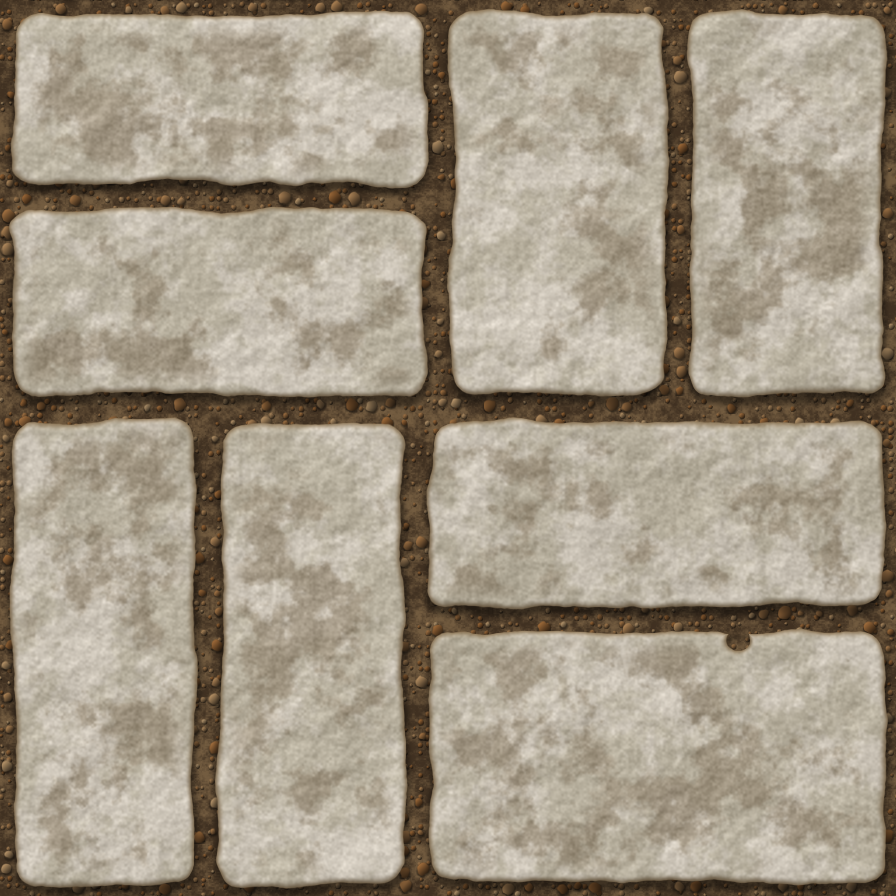
This texture is drawn by a WebGL 1 fragment shader. Its source:

```glsl
precision highp float;
uniform vec2 u_resolution;

const vec3 STONE_LIGHT = vec3(0.80, 0.77, 0.72);
const vec3 STONE_MID = vec3(0.71, 0.68, 0.61);
const vec3 STONE_PIT = vec3(0.58, 0.53, 0.45);
const vec3 STONE_RIM = vec3(0.46, 0.38, 0.27);
const vec3 SOIL_DARK = vec3(0.25, 0.19, 0.13);
const vec3 SOIL_LIGHT = vec3(0.45, 0.36, 0.25);
const vec3 PEBBLE_RUST = vec3(0.45, 0.30, 0.16);
const vec3 PEBBLE_PALE = vec3(0.54, 0.45, 0.33);

const float ROW_JOINT = 0.544;
const float HALF_JOINT = 0.0145;
const float CORNER = 0.024;

float hash(vec2 c) {
  return fract(sin(dot(c, vec2(127.1, 311.7))) * 43758.5453);
}

// Value noise with n cells per canvas, seamless at the borders
float noise(vec2 p, float n) {
  vec2 i = floor(p * n);
  vec2 f = fract(p * n);
  f = f * f * (3.0 - 2.0 * f);
  vec2 a = mod(i, n);
  vec2 b = mod(i + 1.0, n);
  return mix(mix(hash(a), hash(vec2(b.x, a.y)), f.x),
             mix(hash(vec2(a.x, b.y)), hash(b), f.x), f.y);
}

float fbm(vec2 p, float n, float gain) {
  float sum = 0.0, total = 0.0, amp = 1.0;
  for (int i = 0; i < 5; i++) {
    sum += amp * noise(p, n);
    total += amp;
    amp *= gain;
    n *= 2.0;
    p += 0.37;
  }
  return sum / total;
}

// Basket weave: x = signed distance to the stone, y = random value per stone
vec2 stone(vec2 p) {
  p = fract(p);
  float top = step(ROW_JOINT, p.y);
  float column = mix(0.465, 0.489, top);
  float right = step(column, p.x);
  vec2 lo = vec2(right * column, top * ROW_JOINT);
  vec2 hi = vec2(mix(column, 1.0, right), mix(ROW_JOINT, 1.0, top));

  // Each quadrant holds a pair, stacked or side by side
  float split = mix(mix(0.2305, 0.310, right), mix(0.780, 0.7565, right), top);
  vec2 axis = abs(top - right) > 0.5 ? vec2(0.0, 1.0) : vec2(1.0, 0.0);
  float second = step(split, dot(p, axis));
  lo = mix(lo, vec2(split), axis * second);
  hi = mix(hi, vec2(split), axis * (1.0 - second));

  vec2 q = abs(p - 0.5 * (lo + hi)) - 0.5 * (hi - lo) + HALF_JOINT + CORNER;
  float d = length(max(q, 0.0)) + min(max(q.x, q.y), 0.0) - CORNER;
  float chip = 0.015 - length(p - vec2(0.822, 0.288));
  return vec2(max(d, chip), hash(lo + hi));
}

// Scattered pebbles over the soil, one candidate per grid cell
vec3 addPebbles(vec3 soil, vec2 p, float n, float density) {
  vec2 cell = mod(floor(p * n), n);
  float size = mix(0.16, 0.38, hash(cell + 3.7));
  vec2 jitter = vec2(hash(cell + 11.3), hash(cell + 23.9)) - 0.5;
  vec2 q = fract(p * n) - 0.5 - jitter * (0.9 - 2.0 * size);
  q += 0.12 * (noise(p, n * 4.0) - 0.5);
  float present = step(hash(cell + 41.1), density);
  float aa = n / u_resolution.y;
  float body = smoothstep(aa, -aa, length(q) - size);
  float shade = smoothstep(0.14, -0.05, length(q + vec2(-0.02, 0.09)) - size);
  vec3 tint = mix(PEBBLE_RUST, PEBBLE_PALE, pow(hash(cell + 57.7), 2.0));
  tint *= 0.9 + 0.35 * (q.y - q.x) / size;
  return mix(soil * (1.0 - 0.45 * shade * present), tint, body * present);
}

vec3 soilColor(vec2 p) {
  float grit = fbm(p, 40.0, 0.85);
  vec3 c = mix(SOIL_DARK, SOIL_LIGHT, smoothstep(0.28, 0.75, grit));
  c = addPebbles(c, p + 0.31, 120.0, 0.35);
  return addPebbles(c, p, 52.0, 0.36);
}

// Weathered face: mottling, pits, raking light and fine grain
vec3 stoneColor(vec2 p, float depth, float tone) {
  float mottle = fbm(p + 0.13, 18.0, 0.7);
  float pits = smoothstep(0.49, 0.68, fbm(p + 0.61, 22.0, 0.6) + 0.16 * (noise(p, 7.0) - 0.5));
  pits *= smoothstep(0.0, 0.035, depth);
  float relief = fbm(p, 24.0, 0.6) - fbm(p + vec2(-0.003, 0.004), 24.0, 0.6);
  vec3 c = mix(STONE_LIGHT, STONE_MID, smoothstep(0.36, 0.62, mottle));
  c = mix(c, STONE_PIT, 0.75 * pits);
  float grain = noise(p, 320.0) - 0.5;
  return c + 0.55 * relief + 0.07 * grain + 0.03 * (tone - 0.5);
}

void main() {
  vec2 uv = gl_FragCoord.xy / u_resolution;
  vec2 warp = vec2(fbm(uv, 16.0, 0.5), fbm(uv + 0.43, 16.0, 0.5)) - 0.5;
  vec2 p = uv + 0.017 * warp;
  vec2 block = stone(p);
  float lit = stone(p + vec2(-0.001, 0.007)).x;

  // Joint with the shadow cast by the stone above
  vec3 color = soilColor(uv) * mix(0.55, 1.0, smoothstep(-0.004, 0.009, lit));

  // Stone with a worn, tan rim that is darker on its lower side
  vec3 face = stoneColor(uv, -block.x, block.y);
  float rim = smoothstep(-0.010, 0.001, block.x);
  face = mix(face, STONE_RIM, 0.9 * rim * rim);
  face *= 1.0 + 22.0 * rim * (lit - block.x);

  float aa = 0.8 / u_resolution.y;
  color = mix(color, face, smoothstep(aa, -aa, block.x));
  gl_FragColor = vec4(clamp(color, 0.0, 1.0), 1.0);
}
```
